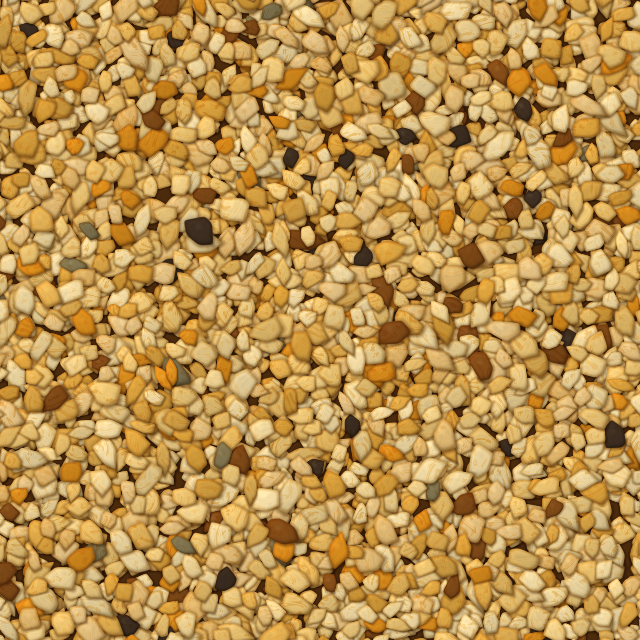
This texture is drawn by a Shadertoy shader. Its source:

```glsl
vec4 hash4(vec2 p) {
    vec4 q = fract(p.xyxy * vec4(0.1031, 0.1030, 0.0973, 0.1099));
    q += dot(q, q.wzxy + 33.33);
    return fract((q.xxyz + q.yzzw) * q.zywx);
}

mat2 rotation(float a) {
    return mat2(cos(a), sin(a), -sin(a), cos(a));
}

// Rounded irregular hexagon, about 1 on its rim
float pebbleShape(vec2 p, float seed) {
    float sum = 0.0;
    for (int i = 0; i < 6; i++) {
        float side = float(i);
        float angle = (side + 0.75 * fract(seed * 37.0 + side * 0.618)) * 1.0472;
        float reach = 0.76 + 0.34 * fract(seed * 91.0 + side * 0.377);
        sum += exp(11.0 * dot(p, vec2(cos(angle), sin(angle))) / reach);
    }
    return log(sum) / 11.0;
}

// Warped layered sines for stains and grain
float mottle(vec2 p) {
    p += 0.8 * sin(p.yx * 1.7 + vec2(0.4, 2.1));
    float stain = sin(p.x * 2.3 + sin(p.y * 1.9)) * sin(p.y * 2.7);
    float grain = sin(p.x * 6.1 + 2.0 * sin(p.y * 4.3)) * sin(p.y * 7.3 + p.x * 2.0);
    return 0.6 * stain + 0.4 * grain;
}

vec3 pebbleColor(vec4 rnd) {
    vec3 cream = vec3(0.93, 0.84, 0.63);
    vec3 sand = vec3(0.91, 0.76, 0.45);
    vec3 honey = vec3(0.84, 0.62, 0.23);
    vec3 color = mix(cream, sand, smoothstep(0.1, 0.6, rnd.x));
    color = mix(color, honey, smoothstep(0.6, 0.98, rnd.x));
    color = mix(color, vec3(0.80, 0.66, 0.43), 0.7 * step(0.82, rnd.y));
    if (rnd.z > 0.95) color = vec3(0.83, 0.54, 0.11);
    if (rnd.z < 0.022) color = vec3(0.50, 0.29, 0.09);
    if (rnd.w < 0.010) color = vec3(0.24, 0.18, 0.13);
    if (rnd.w > 0.992) color = vec3(0.50, 0.45, 0.31);
    return color * (0.92 + 0.15 * rnd.y);
}

void mainImage(out vec4 fragColor, in vec2 fragCoord) {
    vec2 uv = fragCoord / iResolution.y;
    vec2 lightDir = normalize(vec2(-0.5, 0.85));
    vec3 color = vec3(0.30, 0.17, 0.05);

    // Pile the pebbles from the bottom layer to the top
    for (int layer = 0; layer < 4; layer++) {
        float level = float(layer);
        mat2 turn = rotation(level * 1.3 + 0.4);
        vec2 grid = turn * uv * 27.0 + 60.0 + level * 17.3;
        vec2 cell = floor(grid);

        for (int y = -1; y <= 1; y++)
        for (int x = -1; x <= 1; x++) {
            vec2 id = cell + vec2(x, y);
            vec4 place = hash4(id + level * 131.0);
            vec4 kind = hash4(id * 1.7 + level * 71.0 + 9.2);
            vec2 offset = grid - id - 0.15 - 0.7 * place.xy;
            if (dot(offset, offset) > 1.3) continue;

            float size = mix(0.36, 0.60, place.z * place.z);
            float stretch = 1.0 + 0.32 * kind.w;
            vec2 p = rotation(place.w * 6.2832) * offset;
            p /= size * vec2(stretch, 1.0 / stretch);
            float rim = pebbleShape(p, place.x + kind.y);
            if (rim > 1.4) continue;

            // Contact shadow, deeper away from the light
            vec2 slope = offset * turn / size;
            float facing = dot(slope, lightDir);
            float shadow = smoothstep(1.36, 0.92, rim) * clamp(0.55 - 0.25 * facing, 0.2, 0.85);
            color *= mix(vec3(1.0), vec3(0.50, 0.39, 0.22), shadow);

            // Stained face, amber rim and soft relief
            float stain = mottle(p * 1.5 + place.xy * 40.0);
            vec3 face = pebbleColor(kind);
            face *= mix(vec3(1.0), vec3(0.90, 0.80, 0.58), smoothstep(0.0, 0.7, stain) * (0.4 + 0.6 * place.y));
            face *= 1.0 + 0.05 * stain;
            float curve = smoothstep(0.35, 1.05, rim);
            face *= 1.0 + 0.20 * clamp(facing, -1.0, 1.0) * curve;
            face *= mix(vec3(1.0), vec3(0.80, 0.71, 0.52), smoothstep(0.68, 1.05, rim));

            // Pale glint on the lit shoulder
            float glint = smoothstep(0.45, 0.0, length(slope - 0.35 * lightDir));
            face += vec3(0.07, 0.07, 0.06) * glint * kind.y;
            color = mix(color, face, smoothstep(1.06, 0.94, rim));
        }
    }
    fragColor = vec4(clamp(color, 0.0, 1.0), 1.0);
}
```
